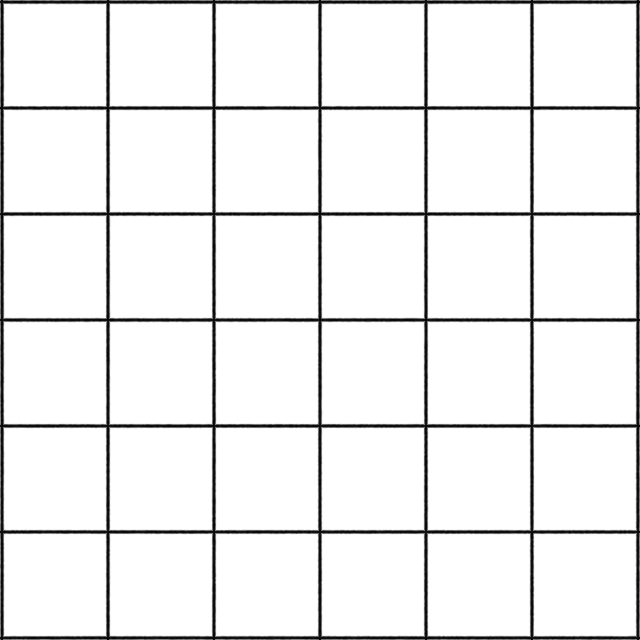
Reproduce this pattern procedurally as a Shadertoy shader.

```glsl
// Draws a six by six grid of white squares ruled with slightly uneven near-black lines.

const float CELLS = 6.0;          // squares across and down
const float PITCH = 0.1656;       // distance between line centres
const float LINE_WIDTH = 0.0051;
const float EDGE_SOFTNESS = 0.0018;
const float GRAIN_SCALE = 300.0;  // ink mottling cells across the canvas
const float GRAIN_AMOUNT = 0.05;
const float EDGE_WEAR = 0.0004;   // how far mottling shifts the line edges
const vec3 PAPER = vec3(1.0);
const vec3 INK = vec3(0.05);

float hash(vec2 p) {
    vec3 q = fract(vec3(p.xyx) * 0.1031);
    q += dot(q, q.yzx + 33.33);
    return fract((q.x + q.y) * q.z);
}

float valueNoise(vec2 p) {
    vec2 cell = floor(p);
    vec2 f = fract(p);
    f = f * f * (3.0 - 2.0 * f);
    float low = mix(hash(cell), hash(cell + vec2(1.0, 0.0)), f.x);
    float high = mix(hash(cell + vec2(0.0, 1.0)), hash(cell + vec2(1.0)), f.x);
    return mix(low, high, f.y);
}

// Signed distance to the nearest ruled line; negative inside the ink.
float gridDistance(vec2 uv) {
    vec2 centred = uv - 0.5;
    vec2 index = clamp(round(centred / PITCH), -0.5 * CELLS, 0.5 * CELLS);
    vec2 offset = abs(centred - index * PITCH);
    return min(offset.x, offset.y) - 0.5 * LINE_WIDTH;
}

void mainImage(out vec4 fragColor, in vec2 fragCoord) {
    vec2 uv = fragCoord / iResolution.xy;
    float pixel = 1.0 / min(iResolution.x, iResolution.y);

    // Fine mottling roughens both the edge and the tone of the ink
    float grain = valueNoise(uv * GRAIN_SCALE) - 0.5;
    float d = gridDistance(uv) + grain * EDGE_WEAR;

    // Soft edge, never narrower than the pixel footprint
    float blur = max(EDGE_SOFTNESS, 0.75 * pixel);
    float coverage = 1.0 - smoothstep(-blur, blur, d);

    vec3 ink = INK + grain * GRAIN_AMOUNT;
    fragColor = vec4(mix(PAPER, ink, coverage), 1.0);
}
```
